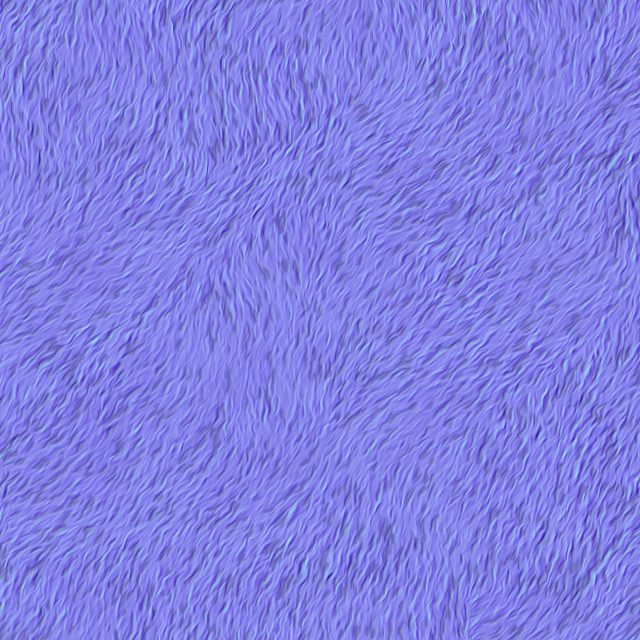
Write a WebGL 1 fragment shader that draws this texture map.

```glsl
precision highp float;
// Normal map of short combed fur. Many small overlapping strands are scattered
// on a jittered grid, each turned along a slowly varying combing direction;
// their summed slopes and creases tint a violet-blue base.

uniform vec2 u_resolution;

vec2 hash2(vec2 p) {
  vec3 q = fract(vec3(p.xyx) * vec3(0.1031, 0.1030, 0.0973));
  q += dot(q, q.yzx + 33.33);
  return fract((q.xx + q.yz) * q.zy);
}

float noise(vec2 p) {
  vec2 i = floor(p), f = fract(p);
  f = f * f * (3.0 - 2.0 * f);
  return mix(mix(hash2(i).x, hash2(i + vec2(1.0, 0.0)).x, f.x),
             mix(hash2(i + vec2(0.0, 1.0)).x, hash2(i + 1.0).x, f.x), f.y);
}

// Combing angle in radians: mostly steep, with shallow diagonal patches.
float combAngle(vec2 p) {
  float angle = 1.33 + 0.8 * (noise(p * 5.0 + 7.0) - 0.5)
                     + 0.5 * (noise(p * 13.0 + 31.0) - 0.5);

  // Long bands of shallow hair rising to the right.
  vec2 band = vec2(dot(p, vec2(0.85, 0.52)) * 2.2, dot(p, vec2(-0.52, 0.85)) * 5.0);
  angle = mix(angle, 0.6, 0.9 * smoothstep(0.56, 0.8, noise(band + 19.0)));

  // Fans with a crisp left edge that fade out to the right.
  vec2 q = p * 3.6 + 3.0;
  vec2 home = floor(q);
  for (int y = -1; y <= 1; y++) {
    for (int x = -1; x <= 0; x++) {
      vec2 cell = home + vec2(float(x), float(y));
      vec2 d = q - cell - hash2(cell + 5.0);
      float fan = smoothstep(0.0, 0.05, d.x) * (1.0 - smoothstep(0.2, 1.0, d.x))
                * (1.0 - smoothstep(0.2, 0.5, abs(d.y)));
      fan *= step(0.6, hash2(cell + 71.0).x);
      angle = mix(angle, 0.65 + 0.3 * d.y, fan);
    }
  }
  return angle;
}

// Sum of strands: xy is the slope, z the height.
vec3 fur(vec2 p) {
  const float GRID = 80.0;
  vec3 sum = vec3(0.0);
  vec2 home = floor(p * GRID);
  for (int y = -2; y <= 2; y++) {
    for (int x = -2; x <= 2; x++) {
      vec2 cell = home + vec2(float(x), float(y));
      float angle = combAngle((cell + 0.5) / GRID);
      for (int k = 0; k < 3; k++) {
        vec2 seed = cell + 100.0 + 137.0 * float(k);
        vec2 d = p - (cell + hash2(seed)) / GRID;
        vec2 traits = hash2(seed + 53.0);
        vec2 size = hash2(seed + 211.0);
        float a = angle + 0.55 * (traits.y - 0.5);
        vec2 along = vec2(cos(a), sin(a));
        vec2 across = vec2(along.y, -along.x);
        float u = dot(d, across) / mix(0.0019, 0.0033, size.x * size.x);
        float v = dot(d, along) / mix(0.012, 0.024, size.y);
        float taper = max(1.0 - v * v, 0.0);
        float bump = (2.0 * traits.x - 1.0) * taper * taper * exp(-u * u);
        sum += bump * vec3(-2.0 * u * across, 1.0);
      }
    }
  }
  return sum;
}

void main() {
  vec2 p = gl_FragCoord.xy / u_resolution;

  // A slight wobble crinkles the strands.
  vec2 wobble = vec2(noise(p * 75.0 + 11.0), noise(p * 75.0 + 87.0)) - 0.5;
  vec3 relief = fur(p + 0.004 * wobble) * 1.85 * mix(0.65, 1.3, noise(p * 7.0 + 43.0));

  // Lit sides turn pale, the steepest cyan; far sides turn purple.
  float slope = dot(relief.xy, vec2(0.95, -0.3)) + 0.5 * (noise(p * 18.0 + 61.0) - 0.5);
  vec3 color = vec3(0.525, 0.52, 0.925) + slope * vec3(0.058, 0.09, 0.035);
  color.r -= 0.05 * max(slope - 0.9, 0.0);

  // Creases between strands sink into darker blue.
  color *= 1.0 - 0.17 * smoothstep(0.25, 1.2, -relief.z);
  color.b = min(color.b, 0.96);
  gl_FragColor = vec4(clamp(color, 0.0, 1.0), 1.0);
}
```
